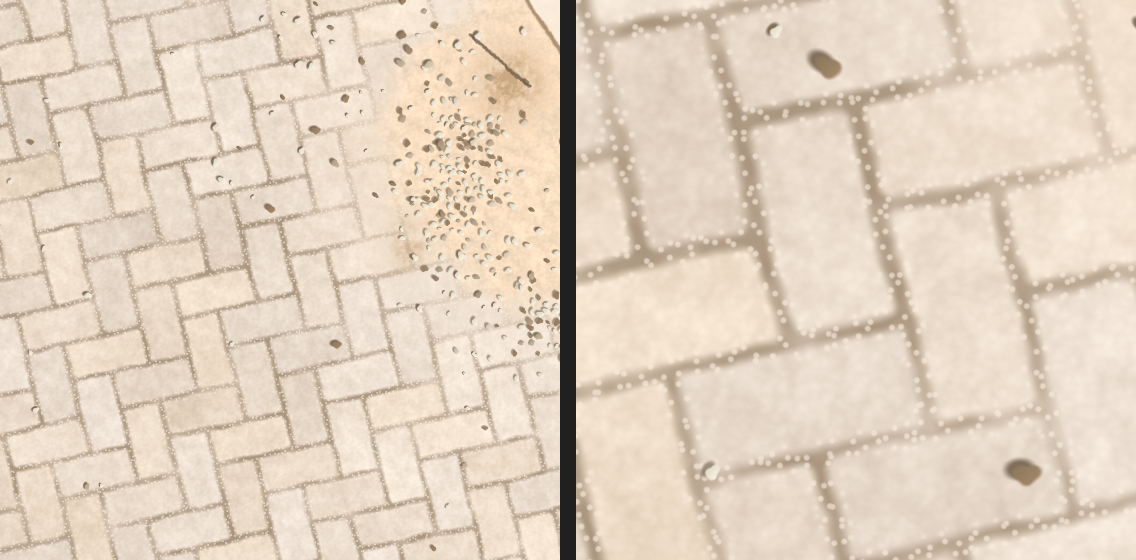
Left: the whole. Right: its middle third, enlarged.
Reproduce this texture procedurally as a three.js fragment shader.

```glsl
// Sunlit herringbone paving, slightly skewed, with sand and gravel spilled at the upper right.
// Bricks come from a 4-cell diagonal rule with a rounded-box distance per brick;
// layered sines and cellular noise add wear, and hashed grids scatter the stones.
varying vec2 vUv;

const vec2 ORIGIN = vec2(0.135, 0.5986);       // corner of one lying brick
const vec2 ALONG = vec2(0.0693, 0.0150);       // lattice step, one brick width
const vec2 DOWN = vec2(0.0160, -0.0658);
const float GAP = 0.045;                       // half joint, in brick widths
const float CORNER = 0.09;
const float WOBBLE = 0.045;
const vec3 BRICK_DARK = vec3(0.86, 0.79, 0.715);
const vec3 BRICK_PALE = vec3(0.99, 0.94, 0.88);
const vec3 JOINT = vec3(0.67, 0.59, 0.50);
const vec3 DUST = vec3(0.97, 0.90, 0.82);
const vec3 SAND = vec3(0.98, 0.875, 0.755);
const vec3 SOIL = vec3(0.76, 0.62, 0.46);
const vec3 STONE = vec3(0.97, 0.94, 0.87);
const vec3 SHADE = vec3(0.43, 0.36, 0.28);
const vec2 SAND_CENTER = vec2(0.96, 0.74);
const vec2 SAND_SIZE = vec2(0.27, 0.27);
const float PILE_CELL = 0.0145;
const float STRAY_CELL = 0.029;

float hash(vec2 p) { return fract(sin(dot(p, vec2(127.1, 311.7))) * 43758.55); }
vec2 hash2(vec2 p) { return vec2(hash(p), hash(p + 19.7)); }
float cross2(vec2 a, vec2 b) { return a.x * b.y - a.y * b.x; }

// Layered, rotated sines, about -1 to 1
float sines(vec2 p) {
  float sum = 0.0, amp = 0.5;
  for (int i = 0; i < 5; i++) {
    p = mat2(1.28, 1.12, -1.12, 1.28) * p + 3.1;
    sum += amp * sin(p.x + 1.6 * sin(p.y)) * cos(0.8 * p.y + sin(p.x * 0.7));
    amp *= 0.72;
  }
  return sum;
}

// Distance to the nearest scattered point
float cellular(vec2 p) {
  float d = 1.0;
  for (int y = -1; y <= 1; y++)
    for (int x = -1; x <= 1; x++) {
      vec2 id = floor(p) + vec2(x, y);
      d = min(d, length(id + hash2(id) - p));
    }
  return d;
}

float blob(vec2 p, vec2 center, vec2 size) {
  vec2 q = (p - center) / size;
  return exp(-dot(q, q));
}

float segment(vec2 p, vec2 a, vec2 b) {
  vec2 ab = b - a;
  return length(p - a - ab * clamp(dot(p - a, ab) / dot(ab, ab), 0.0, 1.0));
}

float pileDensity(vec2 p) {
  return 1.15 * blob(p, vec2(0.825, 0.68), vec2(0.075, 0.15)) + 0.75 * blob(p, vec2(0.99, 0.43), vec2(0.085, 0.075));
}
float strayDensity(vec2 p) {
  return 0.27 * blob(p, vec2(0.68, 0.83), vec2(0.24, 0.25)) + 0.25 * blob(p, vec2(0.9, 0.48), vec2(0.2, 0.12)) + 0.004;
}

// Stones on a jittered grid, each with a shadow to its upper left
vec3 addStones(vec3 col, vec2 p, float cell, bool pile) {
  for (int y = -1; y <= 1; y++)
    for (int x = -1; x <= 1; x++) {
      vec2 id = floor(p / cell) + vec2(x, y);
      vec2 center = (id + 0.15 + 0.7 * hash2(id)) * cell;
      float density = pile ? pileDensity(center) : strayDensity(center);
      float present = step(hash(id + 41.3), density);
      float radius = cell * (pile ? mix(0.25, 0.5, hash(id + 7.7)) : mix(0.12, 0.3, hash(id + 7.7)));
      float turn = 6.28 * hash(id + 3.9);
      mat2 spin = mat2(cos(turn), sin(turn), -sin(turn), cos(turn));
      vec2 q = (p - center) / radius;
      vec2 stretch = vec2(0.85, 1.25);
      float body = length(spin * q * stretch) + 0.12 * sin(3.0 * atan(q.y, q.x + 0.001) + turn);
      float shadow = length(spin * (q - vec2(-0.5, 0.4)) * stretch);
      col = mix(col, SHADE, present * (pile ? 0.6 : 0.85) * (1.0 - smoothstep(0.55, 1.2, shadow)));
      vec3 tint = mix(SHADE * 1.45, STONE, smoothstep(0.1, 0.5, hash(id + 11.1)));
      tint *= 0.96 + 0.08 * dot(q, vec2(0.6, -0.6));
      col = mix(col, tint, present * (1.0 - smoothstep(0.65, 1.05, body)));
    }
  return col;
}

void main() {
  vec2 p = vUv;
  float blotch = sines(p * 6.0);
  float grain = sines(p * 48.0);
  float speck = cellular(p * 130.0);

  // Herringbone: cells on a diagonal pair up into lying or standing bricks
  vec2 g = vec2(cross2(p - ORIGIN, DOWN), cross2(ALONG, p - ORIGIN)) / cross2(ALONG, DOWN);
  g += WOBBLE * vec2(sines(p * 17.0), sines(p * 17.0 + 8.0));
  vec2 id = floor(g);
  float phase = mod(id.x - id.y, 4.0);
  bool lying = phase < 1.5;
  id -= lying ? vec2(phase, 0.0) : vec2(0.0, 3.0 - phase);
  vec2 halfSize = lying ? vec2(1.0, 0.5) : vec2(0.5, 1.0);
  vec2 q = abs(g - id - halfSize) - halfSize + GAP + CORNER + 0.025 * hash(id + 5.0);
  float edge = length(max(q, 0.0)) + min(max(q.x, q.y), 0.0) - CORNER;

  // Worn brick faces
  float tone = 0.5 + 0.36 * (hash(id) - 0.5) + 0.2 * blotch + 0.26 * grain + 0.22 * (0.45 - speck);
  tone += 0.16 * smoothstep(0.3, 1.0, p.x) - 0.06 * blob(p, vec2(0.25, 0.6), vec2(0.3));
  vec3 col = mix(BRICK_DARK, BRICK_PALE, clamp(tone, 0.0, 1.15));
  col += (hash(id + 2.0) - 0.5) * vec3(-0.015, 0.0, 0.03);

  // Sand cover hides the joints and bricks
  float reach = length((p - SAND_CENTER) / SAND_SIZE) + 0.16 * blotch;
  float sand = 1.0 - smoothstep(0.82, 1.12, reach);
  float dust = 1.0 - smoothstep(0.95, 1.75, reach);
  float joint = smoothstep(-0.065, 0.055, edge) * clamp(0.75 + 0.5 * sines(p * 13.0 + 4.0), 0.25, 1.0);
  col = mix(col, JOINT, joint * (1.0 - 0.65 * dust));
  float crumbs = smoothstep(-0.13, 0.0, edge) * (1.0 - smoothstep(0.12, 0.32, speck));
  col = mix(col, BRICK_PALE, 0.6 * crumbs);
  col = mix(col, DUST, dust * 0.35);
  col = mix(col, SAND * (1.0 + 0.06 * grain + 0.05 * (0.45 - speck)), sand * 0.95);
  float soil = blob(p, vec2(0.91, 0.85), vec2(0.055, 0.06)) + 0.5 * blob(p, vec2(0.73, 0.56), vec2(0.04, 0.05));
  col = mix(col, SOIL, clamp(soil * (0.6 + 0.9 * grain), 0.0, 0.85));

  // Gravel, a twig and a pale curb at the corner
  col = addStones(col, p, PILE_CELL, true);
  col = addStones(col, p, STRAY_CELL, false);
  float twig = segment(p + 0.002 * grain, vec2(0.84, 0.938), vec2(0.945, 0.845));
  col = mix(col, SHADE, 0.8 * (1.0 - smoothstep(0.001, 0.0045, twig)));
  float curb = dot(p - vec2(0.94, 1.0), normalize(vec2(0.09, 0.06))) + 0.002 * grain;
  col = mix(col, BRICK_PALE, 0.8 * smoothstep(0.0, 0.006, curb));
  col = mix(col, SOIL * 0.8, 0.8 * (1.0 - smoothstep(0.001, 0.006, abs(curb))));

  gl_FragColor = vec4(clamp(col, 0.0, 1.0), 1.0);
}
```
